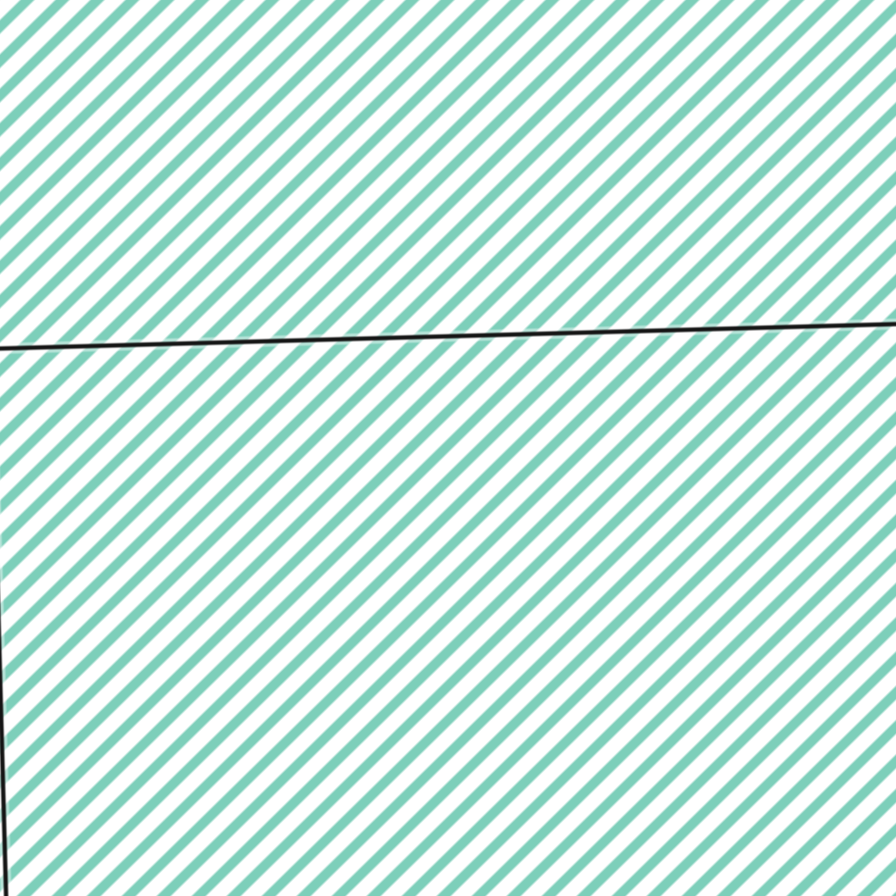
Reproduce this pattern procedurally as a Shadertoy shader.

```glsl
// Soft mint diagonal stripes on white, crossed by two thin dark rules.
// The stripes are a repeated distance along one slanted axis; the rules are
// distances to two perpendicular, slightly tilted lines.

#define REPEATS vec2(25.6, 26.1)   // stripes across and down the canvas
#define PHASE 0.78                 // stripe centre, measured from the top left
#define STRIPE_HALF 0.2            // half width, in periods
#define STRIPE_SOFT 0.06           // edge softness, in periods
#define RULE_TILT 0.0273           // slope of the rules
#define RULE_START vec2(0.0068, 0.611) // where the rules meet the bottom and left
#define RULE_HALF 0.0024           // half width of a rule
#define RULE_SOFT 0.0016           // edge softness of a rule
#define HALO_HALF 0.006            // pale margin beside a rule
#define MINT vec3(0.49, 0.81, 0.73)
#define INK vec3(0.08, 0.08, 0.08)

// Coverage of a band of the given half width, at distance d from its centre
float band(float d, float halfWidth, float soft) {
    return 1.0 - smoothstep(halfWidth - soft, halfWidth + soft, d);
}

// Diagonal stripes rising to the right
float stripes(vec2 uv, float pixel) {
    float t = uv.x * REPEATS.x + (1.0 - uv.y) * REPEATS.y - PHASE;
    float d = abs(fract(t + 0.5) - 0.5);
    return band(d, STRIPE_HALF, max(STRIPE_SOFT, pixel * length(REPEATS) * 0.7));
}

// Distance to the nearer of the two perpendicular rules
float ruleDistance(vec2 uv) {
    float across = uv.y - RULE_START.y - RULE_TILT * uv.x;
    float down = uv.x - RULE_START.x + RULE_TILT * uv.y;
    return min(abs(across), abs(down)) * inversesqrt(1.0 + RULE_TILT * RULE_TILT);
}

void mainImage(out vec4 fragColor, in vec2 fragCoord) {
    vec2 uv = fragCoord / iResolution.xy;
    float pixel = 1.0 / min(iResolution.x, iResolution.y);
    float d = ruleDistance(uv);
    float soft = max(RULE_SOFT, 0.7 * pixel);

    // Stripes fade a little beside the rules
    float halo = 0.45 * band(d, HALO_HALF, soft);
    vec3 color = mix(vec3(1.0), MINT, stripes(uv, pixel) * (1.0 - halo));

    // Dark rules on top
    color = mix(color, INK, band(d, RULE_HALF, soft));
    fragColor = vec4(color, 1.0);
}
```
